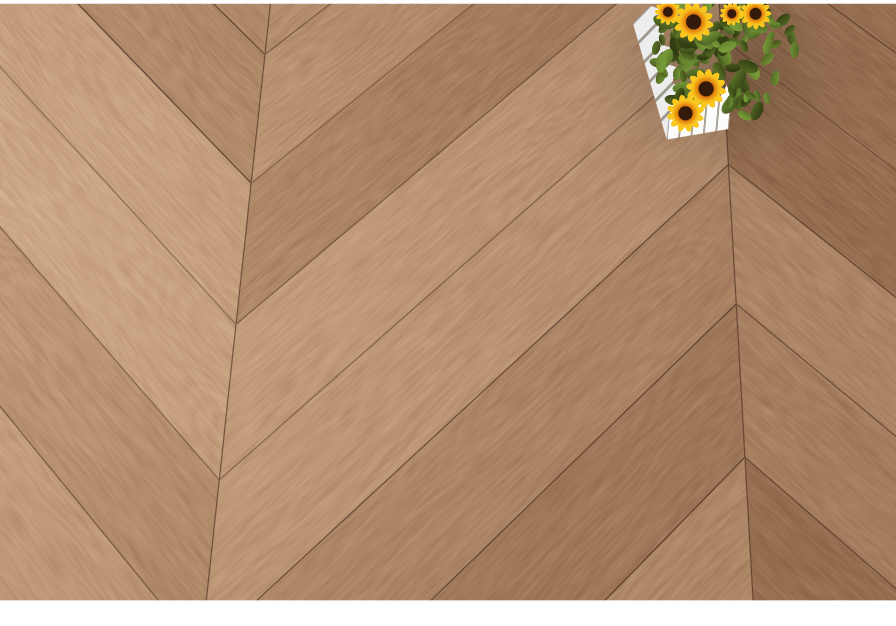
This texture is drawn by a Shadertoy shader. Its source:

```glsl
// Oak chevron floor in mild perspective, framed by white, with a small flower planter.
// Boards come from a projective (u, v) grid: u counts columns, v counts boards;
// grain is gradient noise stretched along each board, foliage is a hashed loop.

const float FRAME_TOP = 0.994, FRAME_BOTTOM = 0.041;
const float SEAM_X = 0.432, SEAM_LEAN = -0.1024;     // left column seam
const float COLUMN_WIDTH = 0.717, PERSPECTIVE = 0.218;
const float BOARD_RATE = 5.03, BOARD_SHIFT = 1.42, BOARD_RISE = 3.14, RISE_DRIFT = 0.17;
const float JOINT_HALF_WIDTH = 0.0009;
const vec3 PAPER = vec3(1.0);
const vec3 OAK_DARK = vec3(0.56, 0.40, 0.285), OAK_LIGHT = vec3(0.81, 0.665, 0.53);
const vec3 JOINT = vec3(0.24, 0.15, 0.09);
const vec3 LEAF_DARK = vec3(0.20, 0.24, 0.07), LEAF_LIGHT = vec3(0.46, 0.60, 0.22);
const vec3 PETAL = vec3(0.98, 0.78, 0.12), PETAL_BASE = vec3(0.88, 0.48, 0.05);
const vec3 FLOWER_EYE = vec3(0.20, 0.10, 0.04);
const vec2 FOLIAGE_CENTER = vec2(1.158, 0.912), FOLIAGE_RADIUS = vec2(0.115, 0.105);
const vec2 BOX_CORNER = vec2(1.065, 0.777);
const int LEAF_COUNT = 130, FLOWER_COUNT = 6;

// Lightness per board: left, middle and right column, top to bottom
const float BOARD_TONE[24] = float[24](
    0.35, 0.30, 0.58, 0.60, 0.38, 0.55, 0.5, 0.5,
    0.42, 0.45, 0.27, 0.58, 0.57, 0.40, 0.25, 0.48,
    0.15, 0.12, 0.46, 0.36, 0.12, 0.20, 0.2, 0.2);
// Flower centres and radii
const vec3 FLOWERS[6] = vec3[6](
    vec3(1.067, 0.981, 0.021), vec3(1.108, 0.965, 0.032), vec3(1.169, 0.978, 0.019),
    vec3(1.207, 0.978, 0.025), vec3(1.128, 0.858, 0.032), vec3(1.095, 0.819, 0.030));

vec2 hash2(vec2 p) {
    vec3 q = fract(p.xyx * vec3(0.1031, 0.1030, 0.0973));
    q += dot(q, q.yzx + 33.33);
    return fract((q.xx + q.yz) * q.zy);
}

float corner(vec2 cell, vec2 offset) {
    return dot(hash2(cell) * 2.0 - 1.0, offset);
}

float gradientNoise(vec2 p) {
    vec2 i = floor(p), f = fract(p);
    vec2 w = f * f * f * (f * (f * 6.0 - 15.0) + 10.0), e = vec2(1.0, 0.0);
    return mix(mix(corner(i, f), corner(i + e, f - e), w.x),
               mix(corner(i + e.yx, f - e.yx), corner(i + 1.0, f - 1.0), w.x), w.y);
}

float cover(float d, float px) { return smoothstep(px, -px, d); }

// Cathedral rings, broad streaks and fine pores
float woodGrain(float along, float across, vec2 seed) {
    vec2 q = vec2(along, across) + seed * 40.0;
    float field = across * 1.3 + 1.7 * gradientNoise(q * vec2(0.7, 1.5))
                + 0.12 * gradientNoise(q * vec2(4.0, 9.0));
    float rings = sin(field * 34.0) * (0.5 + gradientNoise(q * vec2(0.9, 2.0)));
    float streaks = gradientNoise(q * vec2(1.6, 13.0));
    float pores = gradientNoise(q * vec2(6.0, 38.0));
    return 0.055 * rings + 0.16 * streaks + 0.22 * pores;
}

vec3 chevronFloor(vec2 p, float px) {
    float t = (FRAME_TOP - p.y) / (FRAME_TOP - FRAME_BOTTOM);
    float depth = 1.0 + PERSPECTIVE * t, width = COLUMN_WIDTH * depth;
    float u = (p.x - SEAM_X - SEAM_LEAN * t) / width;
    float v = BOARD_RATE * t / depth - BOARD_SHIFT;

    // Boards slant in alternate directions from column to column
    float column = clamp(floor(u), -1.0, 1.0), origin = max(column, 0.0);
    float rise = BOARD_RISE - RISE_DRIFT * column;
    float slant = column == 0.0 ? 1.0 : -1.0;
    float c = v + slant * rise * (u - origin) + 0.14 * origin;
    float board = floor(c), across = c - board;
    vec2 seed = hash2(vec2(column + 7.0, board + 11.0));

    // Board tone, grain and soft light from the left
    float tone = BOARD_TONE[int(clamp(board + 2.0, 0.0, 7.0) + 8.0 * (column + 1.0))];
    vec2 toLight = (p - vec2(0.02, 0.62)) * vec2(1.5, 1.6);
    tone += 0.36 * exp(-dot(toLight, toLight)) - 0.02;
    tone += woodGrain(u * 4.3, across, seed);
    vec3 color = mix(OAK_DARK, OAK_LIGHT, tone);

    // Joints between boards and seams between columns
    vec2 slope = vec2(rise / width, BOARD_RATE / (depth * depth * (FRAME_TOP - FRAME_BOTTOM)));
    float jointDistance = min(across, 1.0 - across) / length(slope);
    float seamDistance = abs(u - round(u)) * width;
    float wear = mix(0.4, 0.8, hash2(vec2(column + 3.0, round(c) + 5.0)).x);
    float joint = max(wear * cover(jointDistance - JOINT_HALF_WIDTH, px),
                      0.65 * cover(seamDistance - JOINT_HALF_WIDTH, px));
    return mix(color, JOINT, joint);
}

// One picket face spanned by an edge and a height vector
void picketFace(inout vec3 color, vec2 p, vec2 edge, vec2 height, float count, float shade, float px) {
    vec2 q = inverse(mat2(edge, height)) * (p - BOX_CORNER);
    float x = abs(fract(q.x * count) - 0.5), soft = px / length(height);
    float inside = cover(abs(q.x - 0.5) - 0.5, px / length(edge));
    inside *= cover(-q.y, soft) * cover(q.y - 1.1 + 0.6 * x, soft);
    float gap = smoothstep(0.38, 0.46, x);
    color = mix(color, PAPER * shade * mix(vec3(1.0), vec3(0.67, 0.64, 0.6), gap), inside);
}

void planter(inout vec3 color, vec2 p, float px) {
    vec2 s = (p - vec2(1.15, 0.89)) / vec2(0.17, 0.15);
    color *= 1.0 - 0.22 * exp(-dot(s, s) * 1.6);
    picketFace(color, p, vec2(-0.054, 0.186), vec2(0.034, 0.035), 6.0, 0.93, px);
    picketFace(color, p, vec2(0.099, 0.017), vec2(0.006, 0.065), 5.0, 0.99, px);

    for (int i = 0; i < LEAF_COUNT; i++) {
        vec2 h = hash2(vec2(float(i), 3.7)), k = hash2(vec2(float(i), 19.3));
        float a = 6.2832 * h.x, b = 6.2832 * k.x, size = mix(0.009, 0.018, k.y);
        vec2 q = p - FOLIAGE_CENTER - FOLIAGE_RADIUS * sqrt(h.y) * vec2(cos(a), sin(a));
        q = mat2(cos(b), -sin(b), sin(b), cos(b)) * q;
        float d = length(q * vec2(1.0, 1.8)) - size;
        float shade = clamp(fract(k.x * 7.0 + h.y) + q.y / size * 0.4, 0.0, 1.0);
        color = mix(color, mix(LEAF_DARK, LEAF_LIGHT, shade), cover(d, px));
    }
    for (int i = 0; i < FLOWER_COUNT; i++) {
        vec2 q = p - FLOWERS[i].xy;
        float radius = FLOWERS[i].z, r = length(q) / radius;
        float rim = 0.72 + 0.28 * abs(cos(atan(q.y, q.x) * 6.0 + float(i)));
        vec3 petal = mix(PETAL_BASE, PETAL, smoothstep(0.35, 0.75, r));
        color = mix(color, petal, cover((r - rim) * radius, px));
        color = mix(color, FLOWER_EYE, cover((r - 0.38) * radius, px));
    }
}

void mainImage(out vec4 fragColor, in vec2 fragCoord) {
    vec2 p = fragCoord / iResolution.y;
    float px = 0.8 / iResolution.y;
    vec3 color = chevronFloor(p, px);
    planter(color, p, px);
    float frame = cover(p.y - FRAME_TOP, px) * cover(FRAME_BOTTOM - p.y, px);
    fragColor = vec4(mix(PAPER, color, frame), 1.0);
}
```
